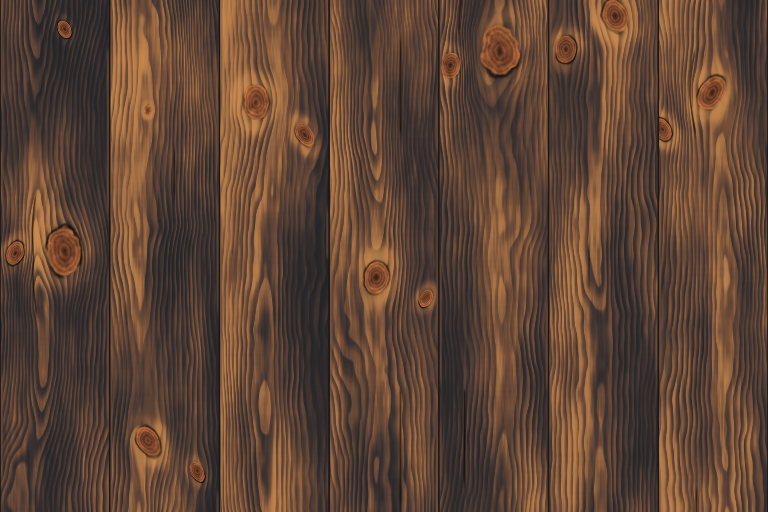
Reproduce this texture procedurally as a WebGL 2 fragment shader.

```glsl
#version 300 es
precision highp float;
// Seven upright planks of scorched softwood, side by side with dark seams.
// Growth rings are level lines of a noisy field bent around hashed knots;
// broad char, fibre and heartwood streaks then set a tone for a colour ramp.

#define PLANKS 7.0
#define SEAM_WIDTH 0.007
#define RING_COUNT 23.0
#define RING_WARP 5.5
#define RING_CONTRAST 0.40
#define CHAR_CONTRAST 1.45
#define FIBRE_CONTRAST 0.20
#define PORE_CONTRAST 0.22
#define KNOT_SIZE 0.20
#define BASE_TONE 0.47

uniform vec2 u_resolution;
out vec4 fragColor;

const vec3 CHARCOAL = vec3(0.13, 0.135, 0.15);
const vec3 UMBER = vec3(0.28, 0.22, 0.20);
const vec3 BROWN = vec3(0.46, 0.31, 0.22);
const vec3 GOLD = vec3(0.80, 0.55, 0.31);
const vec3 KNOT_RED = vec3(0.44, 0.24, 0.15);
const vec3 KNOT_ORANGE = vec3(0.62, 0.36, 0.20);
const vec3 SEAM_COLOUR = vec3(0.09, 0.09, 0.10);

// Per plank: brightness, light-to-dark lean, heart line, knot height
const vec4 PLANK[7] = vec4[7](
    vec4(-0.14, -0.10, 0.35, 0.51), vec4(-0.05, -0.60, 0.30, 0.14),
    vec4(0.04, -0.70, 0.50, 0.80), vec4(-0.06, -0.20, 0.40, 0.46),
    vec4(0.03, 0.20, 0.55, 0.90), vec4(-0.02, 0.00, 0.50, 0.97),
    vec4(0.09, -0.40, 0.60, 0.82));

float hash(vec2 p) {
    vec3 h = fract(vec3(p.xyx) * 0.1031);
    h += dot(h, h.yzx + 33.33);
    return fract((h.x + h.y) * h.z);
}

float noise(vec2 p) {
    vec2 i = floor(p), f = fract(p);
    f = f * f * (3.0 - 2.0 * f);
    return mix(mix(hash(i), hash(i + vec2(1, 0)), f.x),
               mix(hash(i + vec2(0, 1)), hash(i + vec2(1, 1)), f.x), f.y);
}

float fbm(vec2 p) {
    float sum = 0.0, gain = 0.5;
    for (int i = 0; i < 4; i++) {
        sum += gain * noise(p);
        p = p * 2.03 + 17.3;
        gain *= 0.5;
    }
    return sum / 0.9375;
}

vec3 woodRamp(float t) {
    t = clamp(t, 0.0, 1.0) * 3.0;
    vec3 c = mix(CHARCOAL, UMBER, clamp(t, 0.0, 1.0));
    c = mix(c, BROWN, clamp(t - 1.0, 0.0, 1.0));
    return mix(c, GOLD, clamp(t - 2.0, 0.0, 1.0));
}

// Bends p.x around the knots; returns distance to the nearest in knot radii
float bendAroundKnots(inout vec2 p, float id, float knotY) {
    vec2 q = p;
    float nearest = 1e3;
    float firstX = 0.22 + 0.5 * hash(vec2(id, 3.0));
    for (int i = 0; i < 3; i++) {
        float n = float(i);
        vec2 seed = vec2(id * 7.0 + 2.0, n * 13.0 + 5.0);
        vec2 centre = vec2(firstX, knotY);
        if (i == 1) centre += vec2(firstX < 0.47 ? 0.45 : -0.45, 0.5 * hash(seed) - 0.35);
        if (i == 2) centre.y += 1.2 + 2.0 * hash(seed);
        float radius = KNOT_SIZE * (1.0 - 0.3 * n) * mix(0.45, 1.0, hash(seed + 40.0));
        vec2 d = q - centre;
        vec2 flow = d / (radius * vec2(1.7, 2.7));
        p.x -= 0.8 * d.x * exp(-dot(flow, flow));
        d.x += 0.7 * d.y * (hash(seed + 80.0) - 0.5);
        float wobble = 0.35 * (fbm(q * 8.0 + seed) - 0.5);
        nearest = min(nearest, length(d / vec2(1.0, 1.35)) / radius + wobble);
    }
    return nearest;
}

// Ring profile from -0.5 to 0.5: slow rise through early wood, crisp drop
float ringProfile(float phase) {
    float t = fract(phase), w = fwidth(phase);
    float saw = smoothstep(0.0, 0.7, t) - smoothstep(1.0 - max(0.14, min(w, 0.3)), 1.0, t);
    return (saw - 0.55) * (1.0 - smoothstep(0.4, 0.9, w));
}

void main() {
    float px = PLANKS / u_resolution.x;
    vec2 wall = gl_FragCoord.xy * px;
    float id = min(floor(wall.x), PLANKS - 1.0);
    vec4 plank = PLANK[int(id)];
    vec2 p = vec2(wall.x - id, wall.y);
    vec2 offset = vec2(id * 19.7, id * 7.3);
    vec2 bent = p;
    float knot = bendAroundKnots(bent, id, plank.w * u_resolution.y * px);

    // Growth rings: tight at the sides, long arches along the heart
    float heart = bent.x - plank.z - 0.22 * (fbm(vec2(p.y * 0.8, id * 5.1)) - 0.5);
    float phase = RING_COUNT * sqrt(heart * heart + 0.005)
        + RING_WARP * noise(vec2(bent.x * 2.4, p.y * 0.6) + offset)
        + 0.9 * noise(vec2(bent.x * 7.0, p.y * 2.5) + offset)
        + 0.3 * noise(vec2(bent.x * 16.0, p.y * 7.0) + offset);
    float ring = ringProfile(phase);
    ring *= 0.4 + 1.2 * noise(vec2(bent.x * 5.0, p.y * 1.2) + offset + 31.0);

    // Tone: uneven char, heart streak, fibres, pores and faint saw marks
    float tone = BASE_TONE + plank.x + plank.y * (p.x - 0.5);
    tone += CHAR_CONTRAST * (fbm(vec2(bent.x * 2.4, p.y * 0.7) + offset + 60.0) - 0.5);
    tone += RING_CONTRAST * ring;
    tone += 0.32 * exp(-heart * heart * 140.0) * noise(vec2(p.y * 1.1, id + 0.5));
    tone += FIBRE_CONTRAST * (noise(vec2(bent.x * 34.0, p.y * 2.0) + offset) - 0.5);
    tone += PORE_CONTRAST * (noise(vec2(bent.x * 72.0, p.y * 7.0) + offset) - 0.5);
    tone += 0.03 * (noise(vec2(p.x * 5.0, p.y * 38.0) + offset) - 0.5);
    float halo = knot - 1.3;
    tone += 0.4 * exp(-3.0 * halo * halo) * (0.3 + noise(p * 5.0 + offset));
    tone = 0.5 + 0.5 * tanh(2.0 * (tone - 0.5));
    vec3 colour = woodRamp(tone);

    // Knots: red heart, orange rim, faint rings, broken bark line and pith
    float inside = 1.0 - smoothstep(0.92, 1.0, knot);
    vec3 knotColour = mix(KNOT_RED, KNOT_ORANGE, smoothstep(0.35, 0.9, knot));
    knotColour *= 1.0 + 0.12 * sin(knot * 30.0) + 0.7 * (fbm(p * 20.0) - 0.5);
    knotColour *= 0.45 + 0.55 * smoothstep(0.03, 0.2, knot);
    colour = mix(colour, knotColour, inside * 0.9);
    float bark = smoothstep(0.3, 0.7, noise(p * 6.0 + offset + 11.0));
    colour *= 1.0 - 0.6 * bark * exp(-160.0 * (knot - 1.0) * (knot - 1.0));

    // Drying cracks: thin broken lines along the grain
    float crackX = 0.2 + 0.6 * hash(vec2(id, 91.0));
    float crack = 1.0 - smoothstep(0.002, 0.006 + px, abs(bent.x - crackX));
    crack *= smoothstep(0.6, 0.7, noise(vec2(p.y * 1.3, id * 3.7 + 9.0)));
    colour *= 1.0 - 0.55 * crack;

    // Plank edges: worn light sliver, then the dark seam
    float edge = min(p.x, 1.0 - p.x);
    float worn = smoothstep(0.5, 0.7, noise(vec2(p.y * 2.0, id * 2.0 + step(0.5, p.x))));
    colour = mix(colour, BROWN, 0.6 * worn * (1.0 - smoothstep(0.018, 0.035, edge)));
    float wood = smoothstep(SEAM_WIDTH - 0.6 * px, SEAM_WIDTH + 0.6 * px, edge);
    fragColor = vec4(mix(SEAM_COLOUR, colour, wood), 1.0);
}
```
